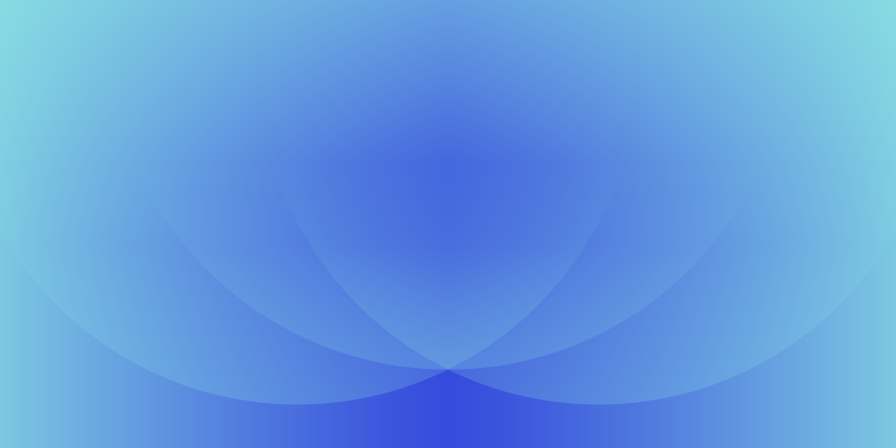
A Shadertoy shader for this background:

```glsl
// Soft blue to aqua backdrop with three overlapping translucent discs fading upward.

const vec3 DEEP_BLUE = vec3(0.21, 0.295, 0.865);
const vec3 AQUA      = vec3(0.57, 0.93, 0.89);

const float SIDE_STRENGTH = 0.77;   // aqua amount at the left and right edges
const float SIDE_CURVE    = 1.2;
const float TOP_STRENGTH  = 0.52;   // aqua amount along the top edge
const float TOP_GLOW_END  = 0.453;  // height where the top glow vanishes

const float DISC_RADIUS   = 0.760;
const float DISC_SPACING  = 0.336;
const float MIDDLE_HEIGHT = 0.935;  // centre height of the middle disc
const float SIDE_HEIGHT   = 0.857;  // centre height of the outer discs
const float DISC_FADE_TOP = 0.635;  // height where the discs become invisible
const float DISC_SLOPE    = 0.42;   // opacity gained per unit of descent

// Lays a translucent aqua layer over the current aqua amount.
float layer(float amount, float opacity) {
    return mix(amount, 1.0, opacity);
}

// Antialiased coverage of a disc.
float disc(vec2 p, vec2 centre, float pixel) {
    return smoothstep(pixel, -pixel, length(p - centre) - DISC_RADIUS);
}

void mainImage(out vec4 fragColor, in vec2 fragCoord) {
    // Height runs from 0 to 1, with x centred on the canvas.
    float pixel = 1.0 / iResolution.y;
    vec2 p = (fragCoord - vec2(0.5 * iResolution.x, 0.0)) * pixel;

    // Horizontal base gradient, then the glow from above.
    float sideways = abs(2.0 * fragCoord.x / iResolution.x - 1.0);
    float aqua = SIDE_STRENGTH * pow(sideways, SIDE_CURVE);
    float rise = clamp((p.y - TOP_GLOW_END) / (1.0 - TOP_GLOW_END), 0.0, 1.0);
    aqua = layer(aqua, TOP_STRENGTH * rise);

    // Three discs that share one crossing point.
    float opacity = DISC_SLOPE * max(DISC_FADE_TOP - p.y, 0.0);
    for (int i = -1; i <= 1; i++) {
        float height = i == 0 ? MIDDLE_HEIGHT : SIDE_HEIGHT;
        vec2 centre = vec2(float(i) * DISC_SPACING, height);
        aqua = layer(aqua, opacity * disc(p, centre, 0.75 * pixel));
    }

    fragColor = vec4(mix(DEEP_BLUE, AQUA, aqua), 1.0);
}
```
